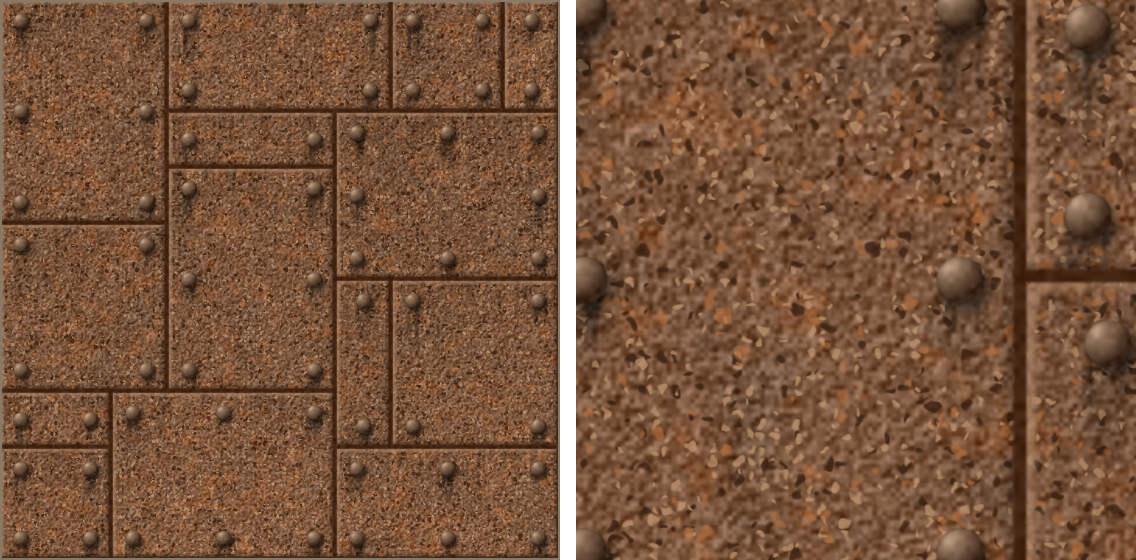
Left: the whole. Right: its middle third, enlarged.
Write a three.js fragment shader that draws this texture.

```glsl
varying vec2 vUv;

vec4 plateRect;    // left, top, right, bottom
vec2 rivetCount;   // across, down

float hash(vec2 p) {
  vec3 q = fract(p.xyx * vec3(0.1031, 0.1030, 0.0973));
  q += dot(q, q.yzx + 33.33);
  return fract((q.x + q.y) * q.z);
}

float noise(vec2 p) {
  vec2 i = floor(p), f = fract(p);
  f = f * f * (3.0 - 2.0 * f);
  return mix(mix(hash(i), hash(i + vec2(1, 0)), f.x),
             mix(hash(i + vec2(0, 1)), hash(i + vec2(1, 1)), f.x), f.y);
}

float fbm(vec2 p) {
  float sum = 0.0, amp = 0.5;
  for (int i = 0; i < 4; i++) {
    sum += amp * noise(p);
    p = p * 2.03 + 17.3;
    amp *= 0.5;
  }
  return sum;
}

// One jittered fleck in some of the cells
float flecks(vec2 p, float density) {
  p += 0.7 * vec2(noise(p * 1.7), noise(p * 1.7 + 40.0));
  vec2 cell = floor(p);
  vec2 center = 0.35 + 0.3 * vec2(hash(cell + 7.0), hash(cell + 19.0));
  float radius = 0.17 + 0.2 * hash(cell + 31.0);
  float dist = length(fract(p) - center);
  return step(hash(cell), density) * (1.0 - smoothstep(radius - 0.14, radius + 0.14, dist));
}

// Selects the plate that covers p
void plate(vec2 p, vec2 corner, vec2 size, vec2 rivets) {
  vec2 q = p - corner;
  if (min(q.x, q.y) >= 0.0 && q.x < size.x && q.y < size.y) {
    plateRect = vec4(corner, corner + size);
    rivetCount = rivets;
  }
}

void layout10(vec2 p) {
  plate(p, vec2(0, 0), vec2(3, 4), vec2(2, 3));
  plate(p, vec2(3, 0), vec2(4, 2), vec2(2, 2));
  plate(p, vec2(7, 0), vec2(2, 2), vec2(2, 2));
  plate(p, vec2(9, 0), vec2(1, 2), vec2(1, 2));
  plate(p, vec2(3, 2), vec2(3, 1), vec2(2, 1));
  plate(p, vec2(6, 2), vec2(4, 3), vec2(3, 3));
  plate(p, vec2(0, 4), vec2(3, 3), vec2(2, 2));
  plate(p, vec2(3, 3), vec2(3, 4), vec2(2, 3));
  plate(p, vec2(6, 5), vec2(1, 3), vec2(1, 2));
  plate(p, vec2(7, 5), vec2(3, 3), vec2(2, 2));
  plate(p, vec2(0, 7), vec2(2, 1), vec2(2, 1));
  plate(p, vec2(0, 8), vec2(2, 2), vec2(2, 2));
  plate(p, vec2(2, 7), vec2(4, 3), vec2(3, 2));
  plate(p, vec2(6, 8), vec2(4, 2), vec2(3, 2));
}

vec3 rustedMetal(vec2 p) {
  vec3 color = vec3(0.485, 0.335, 0.235);
  // Orange rust and dull patches
  float rust = smoothstep(0.53, 0.66, fbm(p * vec2(3.2, 4.2)));
  float dull = smoothstep(0.48, 0.68, fbm(p * 1.6 + 50.0));
  color = mix(color, vec3(0.58, 0.36, 0.215), 0.6 * rust);
  color = mix(color, vec3(0.43, 0.32, 0.24), 0.45 * dull);
  // Embossed grain
  float relief = noise(p * 21.0 + 0.45) - noise(p * 21.0);
  float grain = noise(p * 36.0 + 9.0) - 0.5;
  color += 0.17 * relief + 0.2 * grain + 0.12 * (fbm(p * 8.0 + 80.0) - 0.47);
  // Pits and bright chips
  color = mix(color, vec3(0.22, 0.12, 0.06), 0.8 * flecks(p * 11.0 + 5.0, 0.22));
  color = mix(color, vec3(0.76, 0.59, 0.44), 0.75 * flecks(p * 14.0 + 90.0, 0.2));
  return mix(color, vec3(0.72, 0.44, 0.24), 0.65 * flecks(p * 10.0 + 160.0, 0.12));
}

void main() {
  vec2 p = vec2(vUv.x, 1.0 - vUv.y) * 10.0;
  layout10(p);
  vec3 color = rustedMetal(p);
  color *= 0.97 + 0.06 * hash(plateRect.xy + 3.0);
  float streaks = smoothstep(0.3, 0.75, noise(p * vec2(16.0, 1.3)));
  vec2 fromStart = p - plateRect.xy, toEnd = plateRect.zw - p;
  color *= 1.0 - 0.2 * streaks * exp(-2.2 * fromStart.y);

  // Rivets with drips and shadows
  for (int j = 0; j < 3; j++) {
    for (int i = 0; i < 3; i++) {
      vec2 k = vec2(float(i), float(j));
      bool middle = i == 1 && j == 1 && rivetCount.x + rivetCount.y > 5.5;
      if (k.x >= rivetCount.x || k.y >= rivetCount.y || middle) continue;
      vec2 t = mix(vec2(0.5), k / max(rivetCount - 1.0, 1.0), step(1.5, rivetCount));
      vec2 center = mix(plateRect.xy + 0.38, plateRect.zw - 0.38, t);
      vec2 d = p - center;
      float reach = 0.45 + 0.6 * hash(center * 7.0);
      float drip = (1.0 - smoothstep(0.06, 0.19, abs(d.x))) * smoothstep(0.0, 0.1, d.y)
                 * (1.0 - smoothstep(0.1, reach, d.y));
      color *= 1.0 - 0.42 * drip * (0.3 + 0.7 * streaks);
      color *= 1.0 - 0.5 * (1.0 - smoothstep(0.09, 0.2, length(d - vec2(0.03, 0.04))));
      vec2 n = d / 0.142;
      vec3 normal = vec3(n, sqrt(max(1.0 - dot(n, n), 0.0)));
      float light = max(dot(normal, normalize(vec3(-0.5, -0.6, 0.75))), 0.0);
      vec3 dome = mix(vec3(0.21, 0.13, 0.08), vec3(0.57, 0.45, 0.35), light);
      dome += 0.17 * pow(light, 14.0) + 0.08 * (noise(p * 30.0) - 0.5);
      color = mix(color, dome, 1.0 - smoothstep(0.128, 0.15, length(d)));
    }
  }

  // Lit bevels on top and left, dark grooves on bottom and right
  float start = min(fromStart.x, fromStart.y), end = min(toEnd.x, toEnd.y);
  float bevel = 1.0 - smoothstep(0.04, 0.1, start);
  color = mix(color, vec3(0.68, 0.53, 0.41), bevel * (0.35 + 0.4 * noise(p * 18.0)));
  color *= 1.0 - 0.25 * (1.0 - smoothstep(0.06, 0.16, end));
  float groove = max(1.0 - smoothstep(0.045, 0.08, end), 1.0 - smoothstep(0.0, 0.03, start));
  vec3 grooveColor = vec3(0.25, 0.13, 0.055) + 0.08 * (noise(p * 20.0) - 0.5);
  color = mix(color, grooveColor, 0.95 * groove);

  // Grey outer rim
  vec2 rim = min(p, 10.0 - p);
  color = mix(color, vec3(0.53, 0.48, 0.41), 1.0 - smoothstep(0.025, 0.05, min(rim.x, rim.y)));
  gl_FragColor = vec4(color, 1.0);
}
```
